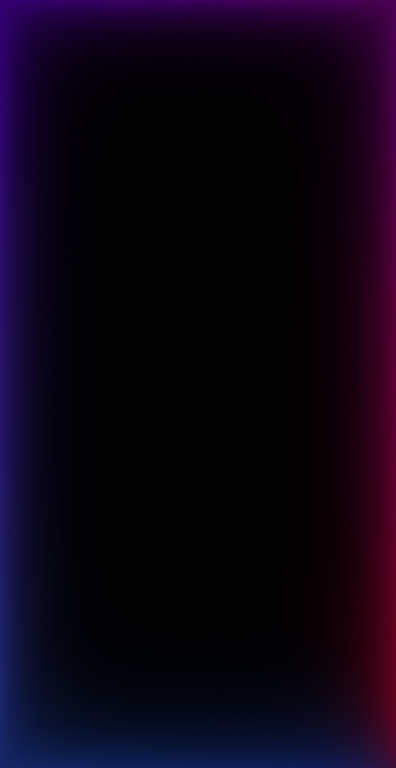
Write a Shadertoy shader that draws this background.

```glsl
// A dark panel lit from its four edges: violet above, indigo to blue on the left,
// magenta to crimson on the right and deep blue below. Each edge glow decays
// exponentially inward; where glows overlap, their colours blend by strength.

// Edge colours, listed from the bottom (or left) end to the top (or right) end
const vec3 LEFT_LOW    = vec3(0.10, 0.15, 0.42);
const vec3 LEFT_MID    = vec3(0.16, 0.08, 0.43);
const vec3 LEFT_HIGH   = vec3(0.20, 0.00, 0.45);
const vec3 RIGHT_LOW   = vec3(0.42, 0.00, 0.10);
const vec3 RIGHT_MID   = vec3(0.37, 0.00, 0.20);
const vec3 RIGHT_HIGH  = vec3(0.29, 0.00, 0.31);
const vec3 BOTTOM_LEFT  = vec3(0.06, 0.15, 0.39);
const vec3 BOTTOM_RIGHT = vec3(0.05, 0.11, 0.33);
const vec3 TOP_LEFT    = vec3(0.19, 0.00, 0.43);
const vec3 TOP_RIGHT   = vec3(0.29, 0.00, 0.32);

// Decay lengths in canvas widths: left, right, bottom, top
const vec4 DECAY = vec4(0.080, 0.088, 0.110, 0.075);
const float BLACK_LEVEL = 0.025; // glow below this strength vanishes
const float BLEND_POWER = 1.5;   // how firmly the nearer edge owns a corner
const float DITHER = 1.0 / 255.0;

// Smooth three-stop gradient
vec3 ramp(vec3 low, vec3 mid, vec3 high, float t) {
    return mix(mix(low, mid, smoothstep(0.0, 0.55, t)), high,
               smoothstep(0.45, 1.0, t));
}

float hash(vec2 p) {
    vec3 q = fract(vec3(p.xyx) * 0.1031);
    q += dot(q, q.yzx + 33.33);
    return fract((q.x + q.y) * q.z);
}

void mainImage(out vec4 fragColor, in vec2 fragCoord) {
    vec2 uv = fragCoord / iResolution.xy;
    float aspect = iResolution.y / iResolution.x;

    // Strength of each edge glow
    vec4 distances = vec4(uv.x, 1.0 - uv.x, uv.y * aspect, (1.0 - uv.y) * aspect);
    vec4 glow = exp(-distances / DECAY);

    // Colours along the edges, weighted by nearness
    vec4 weight = pow(glow, vec4(BLEND_POWER));
    vec3 color = weight.x * ramp(LEFT_LOW, LEFT_MID, LEFT_HIGH, uv.y)
               + weight.y * ramp(RIGHT_LOW, RIGHT_MID, RIGHT_HIGH, uv.y)
               + weight.z * mix(BOTTOM_LEFT, BOTTOM_RIGHT, uv.x)
               + weight.w * mix(TOP_LEFT, TOP_RIGHT, uv.x);
    color /= dot(weight, vec4(1.0)) + 1e-9;

    // Joined strength, rounded at the corners and cut to black in the middle
    vec4 dark = 1.0 - glow;
    float strength = 1.0 - dark.x * dark.y * dark.z * dark.w;
    strength = max(strength - BLACK_LEVEL, 0.0) / (1.0 - BLACK_LEVEL);
    color *= strength;

    // Faint dither hides banding in the dark slopes
    color += (hash(fragCoord) - 0.5) * DITHER * step(0.001, strength);
    fragColor = vec4(max(color, 0.0), 1.0);
}
```
